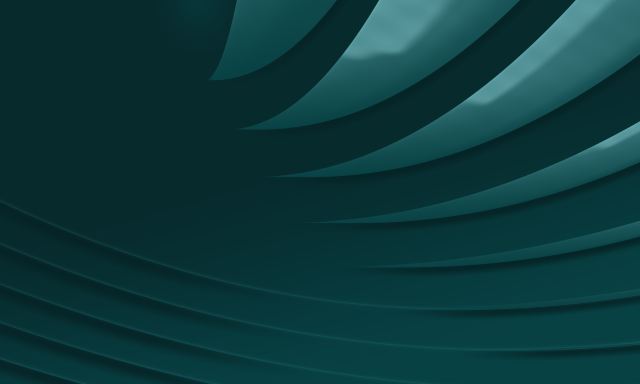
Give the GLSL for this background, as a WebGL 1 fragment shader.

```glsl
precision highp float;
// Overlapping curved teal blades sweeping out of a dark hollow at the left.
// Each blade is the crescent between two parabolas whose tips, widths and
// seams follow from its index; sheen, shadows and rims are layered on top.

uniform vec2 u_resolution;

const vec2 GRID = vec2(768.0, 464.0);  // design units across the canvas, y down
const int BLADES = 10;
const vec3 DEEP  = vec3(0.027, 0.165, 0.175);
const vec3 SHADE = vec3(0.020, 0.135, 0.145);
const vec3 TEAL  = vec3(0.030, 0.255, 0.265);
const vec3 SHEEN = vec3(0.230, 0.480, 0.500);
const vec3 PALE  = vec3(0.370, 0.620, 0.640);
const float SHADOW_WIDTH = 9.0;
const float RIM_WIDTH = 1.3;
const float LEFT_BEND = 1.2;           // extra curvature left of a seam's low point
const float FIRST_LONG_SEAM = 4.5;     // later seams also cross the left side

// Quadratic in the blade index.
float series(float i, vec3 c) {
  return c.x + i * (c.y + i * c.z);
}

// Layered sines for uneven reflections.
float ripple(vec2 p) {
  return sin(p.x * 0.045 + p.y * 0.11) * 0.6
       + sin(p.x * 0.10 - p.y * 0.17 + 1.7) * 0.4;
}

vec3 background(vec2 p) {
  vec2 uv = p / GRID;
  float lit = smoothstep(0.5, 1.1, dot(uv, vec2(0.4, 0.85)));
  vec3 color = mix(DEEP, TEAL, lit);
  // Faint sliver of another blade at the top.
  vec2 q = (p - vec2(238.0, 0.0)) / vec2(32.0, 40.0);
  return mix(color, TEAL, 0.5 * exp(-dot(q, q)));
}

vec3 addBlade(vec3 color, vec2 p, float i, float aa) {
  float tipY = series(i, vec3(97.0, 60.5, -1.0));
  float tipX = 245.0 + 26.0 * i + 0.6 * i * i * i;
  float lowX = 255.0 + 58.0 * i;
  float upperSpan = series(i, vec3(16.0, 52.0, 147.0));
  float lowerSpan = series(i, vec3(230.0, 360.0, 28.0));

  // Edge heights and distances corrected for slope.
  float du = max(p.x - tipX, 0.0);
  float dl = p.x - lowX;
  float dr = max(dl, 0.0);
  float upper = tipY - du * du / upperSpan;
  float lower = tipY - dr * dr / lowerSpan;
  float bend = dl < 0.0 ? LEFT_BEND : 1.0;
  float longSeam = step(FIRST_LONG_SEAM, i);
  float seam = mix(lower, tipY - bend * dl * dl / lowerSpan, longSeam);
  float fromUpper = (p.y - upper) / length(vec2(1.0, 2.0 * du / upperSpan));
  float fromLower = (p.y - lower) / length(vec2(1.0, 2.0 * dr / lowerSpan));
  float fromSeam = (p.y - seam) / length(vec2(1.0, 2.0 * bend * dl / lowerSpan));

  // Shadow below the seam.
  float rightPart = smoothstep(tipX, tipX + 150.0, p.x);
  float leftPart = longSeam * (1.0 - smoothstep(150.0, 400.0, p.x));
  float width = SHADOW_WIDTH * (1.0 + 0.5 * leftPart);
  float below = smoothstep(-aa, aa, fromSeam);
  float fall = 1.0 - smoothstep(0.35 * width, 1.6 * width, fromSeam);
  color = mix(color, SHADE, 0.85 * below * fall * max(rightPart, leftPart));

  // Thin light on the lip of the long seams.
  float lip = exp(-abs(fromSeam + RIM_WIDTH) / RIM_WIDTH);
  color += SHEEN * lip * longSeam * (0.14 + 0.3 * smoothstep(550.0, 768.0, p.x));

  // Reflecting crescent, brightest high up and near its upper edge.
  float rise = tipY - p.y;
  float across = clamp((p.y - upper) / max(lower - upper, 1.0), 0.0, 1.0);
  float wave = ripple(p);
  float glow = smoothstep(-20.0, 140.0, rise) * (1.0 - 0.4 * across);
  glow *= (i < 0.5 ? 0.55 : 1.0) * (1.0 + 0.05 * wave);
  vec3 blade = mix(TEAL, SHEEN, glow);
  float reach = 0.7 / max(i, 1.0);
  float patchMask = smoothstep(84.0, 100.0, rise + 5.0 * wave)
                  * (1.0 - smoothstep(reach - 0.06, reach + 0.08, across))
                  * step(0.5, i);
  blade = mix(blade, PALE, patchMask * (0.75 + 0.12 * wave));
  blade += PALE * 0.18 * glow * exp(-max(fromUpper, 0.0) / RIM_WIDTH);
  blade = mix(blade, TEAL, 0.5 * smoothstep(0.8, 1.0, across));

  float inside = smoothstep(-aa, aa, fromUpper) * smoothstep(-aa, aa, -fromLower);
  float tipFade = smoothstep(0.0, 12.0 + 14.0 * min(i, 4.0), du);
  return mix(color, blade, inside * tipFade);
}

void main() {
  vec2 uv = gl_FragCoord.xy / u_resolution;
  vec2 p = vec2(uv.x, 1.0 - uv.y) * GRID;
  float aa = max(0.8, 0.75 * GRID.x / u_resolution.x);
  vec3 color = background(p);
  for (int i = 0; i < BLADES; i++) {
    color = addBlade(color, p, float(i), aa);
  }
  gl_FragColor = vec4(color, 1.0);
}
```
